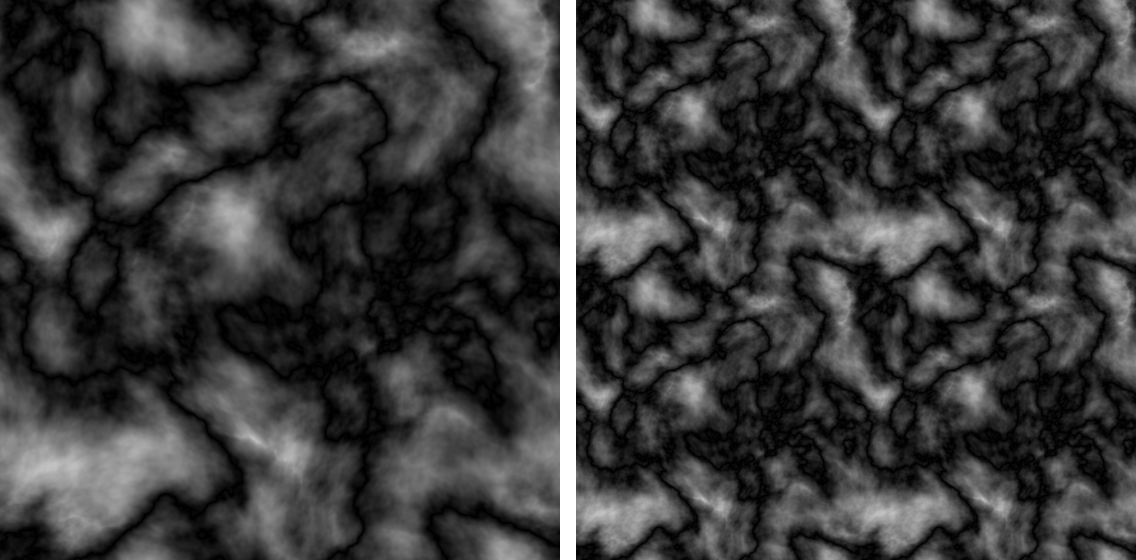
Left, the tile; right, the same tile 2 across and 2 down.
Give the GLSL for this texture, as a three.js fragment shader.

```glsl
// Smoky grey turbulence: jagged black creases wind between soft cloudy glows.
// Folding signed, wrapping gradient noise at zero makes the dark creases;
// a second folded field adds thin bright veins. Everything tiles on the unit square.

varying vec2 vUv;

const float TAU = 6.2831853;
const int OCTAVES = 6;
const float CLOUD_GAIN = 0.5;
const float VEIN_GAIN = 0.43;
const float WARP_AMOUNT = 0.07;
const float CLOUD_CONTRAST = 1.0;
const float CREASE_SOFTNESS = 0.006;
const float VEIN_SHARPNESS = 13.0;
const float VEIN_STRENGTH = 0.5;
const float TONE_CURVE = 0.9;

// Pseudo-random value from 0 to 1 for a lattice cell and a seed
float hash(vec2 cell, float seed) {
  vec3 q = fract(vec3(cell, seed) * vec3(0.1031, 0.1030, 0.0973));
  q += dot(q, q.yzx + 33.33);
  return fract((q.x + q.y) * q.z);
}

// Dot product of a corner's random unit gradient with the offset from it
float cornerSlope(vec2 cell, vec2 offset, float period, float seed) {
  vec2 wrapped = floor(mod(cell + 0.5, period));
  float angle = TAU * hash(wrapped, seed);
  return dot(vec2(cos(angle), sin(angle)), offset);
}

// Gradient noise that repeats after a whole number of cells
float gradientNoise(vec2 p, float period, float seed) {
  vec2 cell = floor(p);
  vec2 f = p - cell;
  vec2 blend = f * f * f * (f * (f * 6.0 - 15.0) + 10.0);
  vec2 right = vec2(1.0, 0.0);
  vec2 up = vec2(0.0, 1.0);
  float low = mix(cornerSlope(cell, f, period, seed),
                  cornerSlope(cell + right, f - right, period, seed), blend.x);
  float high = mix(cornerSlope(cell + up, f - up, period, seed),
                   cornerSlope(cell + 1.0, f - 1.0, period, seed), blend.x);
  return mix(low, high, blend.y);
}

// Sum of octaves, each shifted so that their lattices do not line up
float fractalNoise(vec2 uv, float period, float gain, float seed) {
  float sum = 0.0;
  float amplitude = 1.0;
  for (int i = 0; i < OCTAVES; i++) {
    float octaveSeed = seed + 7.0 * float(i);
    vec2 shift = vec2(0.37, 0.71) * octaveSeed;
    sum += amplitude * gradientNoise(uv * period + shift, period, octaveSeed);
    amplitude *= gain;
    period *= 2.0;
  }
  return sum;
}

// Gentle bending that stretches some creases into filaments
vec2 warp(vec2 uv, float period, float amount) {
  return uv + amount * vec2(gradientNoise(uv * period, period, 101.0),
                            gradientNoise(uv * period, period, 137.0));
}

// Absolute value with a slightly rounded fold
float softFold(float value, float softness) {
  return sqrt(value * value + softness * softness) - softness;
}

// Thin bright lines along the zero set of a field, stronger in patches
float veins(vec2 uv, float sharpness) {
  float field = fractalNoise(uv, 3.0, VEIN_GAIN, 211.0);
  float line = exp(-sharpness * softFold(field, CREASE_SOFTNESS));
  float patches = smoothstep(-0.35, 0.15, gradientNoise(uv * 4.0, 4.0, 307.0));
  return line * patches;
}

void main() {
  vec2 uv = warp(vUv, 3.0, WARP_AMOUNT);

  // Two cloud layers of near sizes, mixed to keep an even variance
  float clouds = 0.707 * (fractalNoise(uv, 3.0, CLOUD_GAIN, 11.0)
                        + fractalNoise(uv, 4.0, CLOUD_GAIN, 59.0));
  float glow = softFold(CLOUD_CONTRAST * clouds, CREASE_SOFTNESS);

  // Veins brighten the clouds but leave the black creases black
  float grey = glow * (0.95 + VEIN_STRENGTH * veins(uv, VEIN_SHARPNESS));
  grey = pow(clamp(grey, 0.0, 1.0), TONE_CURVE);
  gl_FragColor = vec4(vec3(grey), 1.0);
}
```
